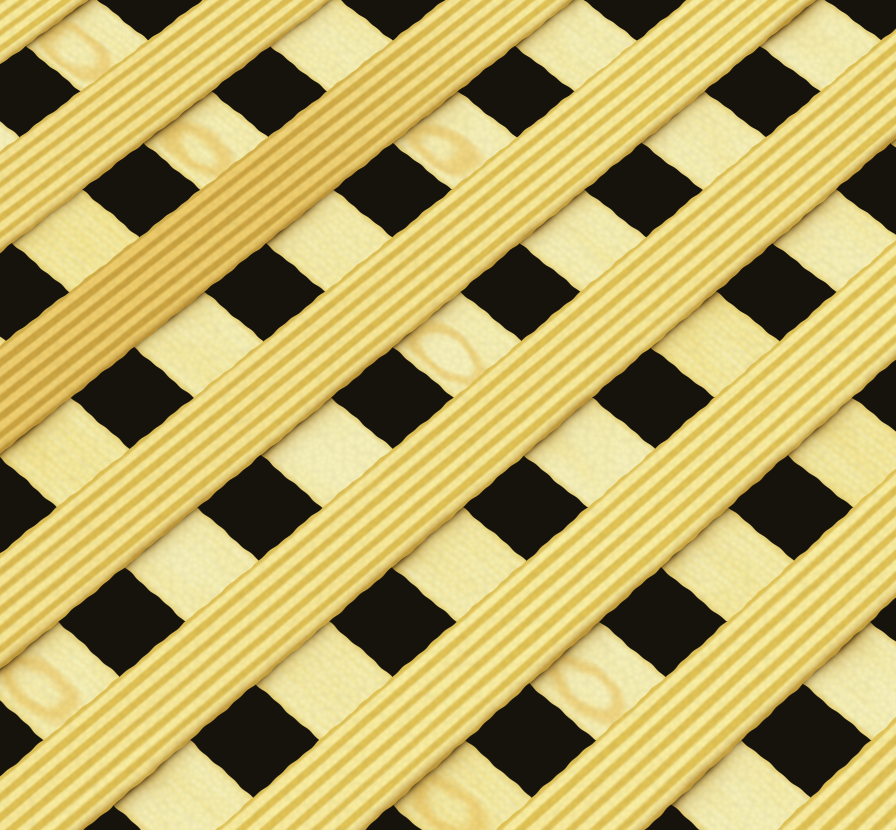
Reproduce this texture procedurally as a WebGL 1 fragment shader.

```glsl
precision highp float;
// Diagonal wooden lattice: ribbed slats rise to the right over plain slats
// that fall to the right, with dark square gaps. A mild perspective maps the
// canvas to slat coordinates; layered sines and cell noise give the wood grain.
uniform vec2 u_resolution;

const float TAU = 6.2831853;
const float HALF_WIDTH = 0.265;  // half a slat, in lattice periods
const float RIBS = 6.0;          // ribs on each front slat

const vec3 GAP = vec3(0.085, 0.075, 0.050);
const vec3 CREAM = vec3(0.945, 0.925, 0.715);
const vec3 STRAW = vec3(0.935, 0.875, 0.540);
const vec3 CREST = vec3(0.960, 0.920, 0.630);
const vec3 GROOVE = vec3(0.870, 0.755, 0.330);
const vec3 AMBER = vec3(0.900, 0.740, 0.340);
const vec3 BROWN = vec3(0.690, 0.520, 0.170);
const vec3 UMBER = vec3(0.300, 0.240, 0.110);

float hash(vec2 v) {
  return fract(sin(dot(v, vec2(127.1, 311.7))) * 4375.85);
}

// Smooth blotches from layered, rotated sines, about -1 to 1.
float blotches(vec2 v) {
  float sum = 0.0;
  float gain = 0.5;
  for (int i = 0; i < 4; i++) {
    sum += gain * sin(v.x + 1.7 * sin(v.y)) * cos(v.y * 0.9 + 0.6);
    v = mat2(1.3, 1.1, -1.1, 1.3) * v + 2.3;
    gain *= 0.65;
  }
  return sum;
}

// Distance to the nearest scattered point.
float cellular(vec2 v) {
  vec2 cell = floor(v);
  float nearest = 2.0;
  for (int j = -1; j <= 1; j++) {
    for (int i = -1; i <= 1; i++) {
      vec2 c = cell + vec2(float(i), float(j));
      vec2 seed = c + vec2(hash(c), hash(c + 19.3));
      nearest = min(nearest, length(seed - v));
    }
  }
  return nearest;
}

// Perspective to lattice space: x crosses front slats, y crosses back slats.
vec2 latticeCoords(vec2 pos, float period) {
  float column = (pos.x - 0.473) / period;
  float row = 2.551 * (pos.y - 0.110) / period;
  return vec2(column + 0.5 * row, column - 0.5 * row);
}

float slatMask(float across, float along, float aa) {
  float wobble = 0.003 * sin(along * 23.0) + 0.002 * sin(along * 61.0);
  return 1.0 - smoothstep(-aa, aa, abs(across) - HALF_WIDTH - wobble);
}

// Ribbed slat, warmer on some boards, with a worn golden lower edge.
vec3 frontWood(float across, float along, float id, float aa) {
  float rib = 0.5 - 0.5 * cos(TAU * RIBS * (across / (2.0 * HALF_WIDTH) + 0.5));
  float uneven = blotches(vec2(along * 2.0, across * 22.0 + id * 5.0));
  float light = smoothstep(0.05, 0.8, rib + 0.22 * uneven);
  vec3 wood = mix(GROOVE, CREST, light);

  float aged = exp(-1.6 * id * id) * (1.0 - smoothstep(-1.2, 1.4, along));
  float warmth = 0.16 * hash(vec2(id, 4.0)) + 0.65 * aged + 0.10 * uneven;
  wood = mix(wood, mix(BROWN, AMBER, 0.25 + 0.75 * light), clamp(warmth, 0.0, 0.8));

  float lowerEdge = smoothstep(HALF_WIDTH - 0.07, HALF_WIDTH, across);
  float wear = 0.55 + 0.3 * blotches(vec2(along * 5.0, id * 3.0));
  wood = mix(wood, BROWN, lowerEdge * wear);
  float upperEdge = 1.0 - smoothstep(0.0, 0.025 + aa, across + HALF_WIDTH);
  return mix(wood, GROOVE, 0.45 * upperEdge);
}

// Plain slat: fine grain, with knots and stains in some visible pieces.
vec3 backWood(float across, float along, float id) {
  float piece = floor(along);
  float variety = hash(vec2(piece, id));
  float bend = 0.012 * sin(along * 5.0 + variety * TAU);
  float grain = sin((across + bend) * 150.0) + 0.6 * sin((across - bend) * 83.0 + id);
  float stain = blotches(vec2(along * 4.0, across * 9.0 + id * 7.0));
  float tint = 0.12 + 0.55 * variety * variety + 0.3 * stain;
  tint += grain * (0.04 + 0.12 * variety);
  vec3 wood = mix(CREAM, STRAW, clamp(tint, 0.0, 1.0));

  float knotted = step(0.76, hash(vec2(id + 8.0, piece)));
  vec2 k = vec2((along - piece - 0.5) * 3.0, across * 6.0 + 0.5);
  float radius = length(k) + 0.25 * stain;
  float ring = smoothstep(0.3, 0.6, radius) * (1.0 - smoothstep(0.65, 0.95, radius));
  wood = mix(wood, AMBER, 0.55 * knotted * ring);
  return mix(wood, GROOVE, 0.5 * smoothstep(0.225, HALF_WIDTH, abs(across)));
}

void main() {
  vec2 pos = gl_FragCoord.xy / u_resolution.y;
  pos.y = 1.0 - pos.y;
  float period = 0.2923 + 0.045 * pos.y;
  float aa = 1.1 / (u_resolution.y * period);
  vec2 lattice = latticeCoords(pos, period);
  vec2 id = floor(lattice + 0.5);
  vec2 across = lattice - id;

  // Back slats, shaded just below each front slat.
  vec3 back = backWood(across.y, lattice.x, id.y);
  float below = max(fract(lattice.x) - HALF_WIDTH, 0.0);
  float depth = 0.7 + 0.5 * blotches(vec2(lattice.y * 3.0, id.x * 4.0));
  back = mix(back, BROWN, clamp(depth * exp(-below * 22.0), 0.0, 0.9));
  back = mix(back, UMBER, clamp(depth * exp(-below * 75.0), 0.0, 0.75));

  // Stack the layers, then add fine mottling to the wood.
  float frontMask = slatMask(across.x, lattice.y, aa);
  float backMask = slatMask(across.y, lattice.x, aa);
  vec3 wood = mix(back, frontWood(across.x, lattice.y, id.x, aa), frontMask);
  wood *= 1.0 + 0.05 * (0.45 - cellular(pos * 130.0));
  gl_FragColor = vec4(mix(GAP, wood, max(frontMask, backMask)), 1.0);
}
```
